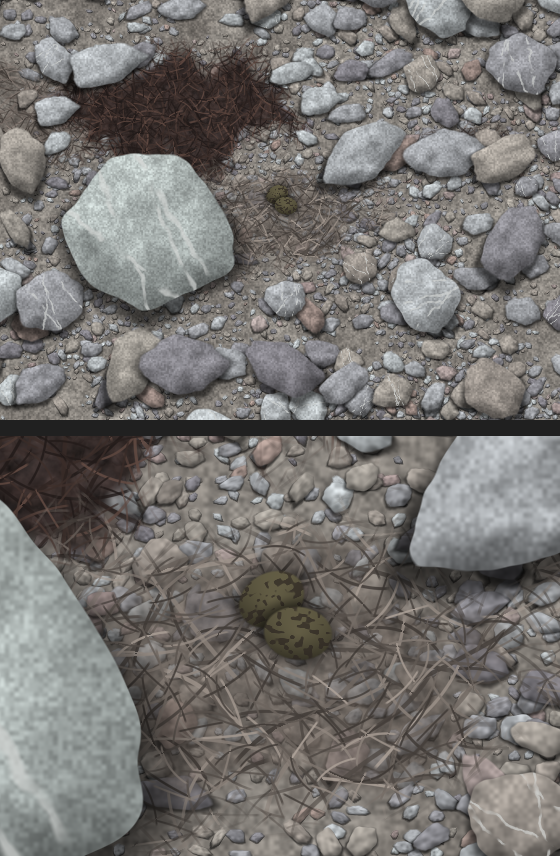
Top, the full canvas; bottom, a detail of the centre.
A Shadertoy shader for this texture:

```glsl
vec3 hash3(vec2 p) {
    vec3 q = fract(p.xyx * vec3(.1031, .1030, .0973));
    q += dot(q, q.yxz + 33.33);
    return fract((q.xxy + q.yzz) * q.zyx);
}

float noise(vec2 p) {
    vec2 i = floor(p), f = fract(p);
    f *= f * (3. - 2. * f);
    return mix(mix(hash3(i).x, hash3(i + vec2(1, 0)).x, f.x),
               mix(hash3(i + vec2(0, 1)).x, hash3(i + 1.).x, f.x), f.y);
}

float fbm(vec2 p) {
    float sum = 0., gain = .53;
    for (int i = 0; i < 4; i++) {
        sum += gain * noise(p);
        p = mat2(1.6, 1.2, -1.2, 1.6) * p + 7.3;
        gain *= .5;
    }
    return sum;
}

mat2 turn(float a) { return mat2(cos(a), -sin(a), sin(a), cos(a)); }

float within(vec2 p, vec2 centre, vec2 radii) { return length((p - centre) / radii); }

vec3 rockColour(float seed) {
    vec3 pick = hash3(vec2(seed, 5.));
    vec3 c = mix(vec3(.43, .42, .45), vec3(.69, .72, .73), pick.x);
    c = mix(c, vec3(.56, .52, .47), .75 * step(.66, pick.y));
    return mix(c, vec3(.57, .46, .43), .6 * step(.92, pick.z));
}

// Faceted stone with contact shadow, lit from above
void stone(inout vec3 col, vec2 p, vec2 centre, vec2 size, float angle, float seed, vec3 base, float veins) {
    mat2 spin = turn(angle);
    vec2 q = spin * (p - centre) / size;
    if (length(q) > 1.9) return;
    float sum = 0.;
    vec2 slope = vec2(0);
    for (int i = 0; i < 7; i++) {
        vec3 h = hash3(vec2(float(i) + 3., seed));
        float a = (float(i) + .6 * h.x) * .8976;
        vec2 n = vec2(cos(a), sin(a));
        float w = exp(15. * dot(q, n) / (.75 + .32 * h.y));
        sum += w;
        slope += w * n;
    }
    float edge = log(sum) / 15. + .08 * (noise(q * 5. + seed) - .5);
    float below = (p.y - centre.y) / size.y;
    col *= mix(.33, 1., smoothstep(.94, 1.22, edge + .13 * below));

    vec2 tilt = (slope / sum) * spin * smoothstep(.3, 1.1, edge);
    float grain = fbm(p * 45. + seed);
    tilt += .7 * (vec2(noise(q * 3. + seed), noise(q * 3. - seed)) - .5);
    float light = dot(normalize(vec3(tilt, .9)), normalize(vec3(-.25, .6, .85)));
    vec3 face = base * (.38 + .68 * max(light, 0.)) * (.79 + .42 * grain);
    face *= .84 + .32 * noise(p * 260.);

    // Pale mineral veins
    for (int i = 0; i < 4; i++) {
        vec3 h = hash3(vec2(seed, float(i) + 20.));
        vec2 v = turn(.9 * (h.x - .5)) * q;
        float line = abs(v.x - 1.3 * (h.y - .5) + .22 * (fbm(q * 3. + seed) - .5));
        float streak = smoothstep(.04, .01, line) * smoothstep(.25, .6, noise(q * 6. + h.z * 30.));
        face = mix(face, vec3(.76, .77, .76), .65 * veins * streak);
    }
    float soft = 1. / (iResolution.y * min(size.x, size.y));
    col = mix(col, face, smoothstep(1. + soft, 1. - soft, edge));
}

// Jittered grid of stones, sparse around the brush, nest and boulder
void scatter(inout vec3 col, vec2 p, float freq, int layer) {
    vec2 cell = floor(p * freq);
    for (int j = 1; j >= -1; j--)
    for (int i = -1; i <= 1; i++) {
        vec2 id = cell + vec2(i, j);
        vec3 h = hash3(id + 41. * float(layer) + 11.);
        vec3 g = hash3(id + 17. * float(layer) + 90.);
        vec2 centre = (id + .25 + .5 * h.xy) / freq;
        float keep = 1.3 * noise(centre * 6. + 4.) - .12;
        if (layer > 2) {
            keep = .5 + .75 * abs(centre.y - .5) + .12 * centre.x;
            float room = min(within(centre, vec2(.44, .71), vec2(.28, .17)),
                             within(centre, vec2(.68, .5), vec2(.24, .16)));
            room = min(room, within(centre, vec2(.356, .436), vec2(.25)));
            if (room < 1.) continue;
        }
        if (h.z > keep) continue;
        float wide = mix(.24, .58, g.x) / freq;
        float seed = floor(g.z * 900.);
        stone(col, p, centre, wide * vec2(1., mix(.5, .9, g.y)), 2.2 * (g.z - .5),
              seed, rockColour(seed), step(.72, g.y) * step(2.5, float(layer)));
    }
}

// Crossing bent twigs: x is coverage, y is tone
vec2 twigs(vec2 p, float freq, float spread, float seed) {
    vec2 cell = floor(p * freq), result = vec2(0);
    for (int j = -1; j <= 1; j++)
    for (int i = -1; i <= 1; i++) {
        vec2 id = cell + vec2(i, j);
        vec3 h = hash3(id + seed);
        vec2 d = turn(spread * (h.z - .5)) * (p * freq - id - .25 - .5 * h.xy);
        d.y += (h.x - .5) * .6 * d.x * d.x;
        float soft = freq / iResolution.y;
        float body = smoothstep(.03 + soft, .03 - .5 * soft, abs(d.y)) * smoothstep(.95, .8, abs(d.x));
        if (body > result.x) result = vec2(body, h.y);
    }
    return result;
}

// Ragged patch of dry growth
void growth(inout vec3 col, vec2 p, vec2 centre, vec2 radii, vec3 dark, vec3 pale, float spread, float cover) {
    float reach = within(p, centre, radii) + 1.5 * (fbm(p * 12.) - .5);
    if (reach > 1.35) return;
    float clumps = fbm(p * 95.);
    col = mix(col, dark * (.2 + 1.6 * clumps), smoothstep(1.15, .7, reach) * cover);
    for (int i = 0; i < 4; i++) {
        vec2 t = twigs(p + .013 * float(i), 19. + 10. * float(i), spread, 31. * float(i) + 8.);
        col = mix(col, mix(dark * .6, pale, t.y * t.y), t.x * smoothstep(1.35, .85, reach) * .85);
    }
}

void egg(inout vec3 col, vec2 p, vec2 centre, float angle) {
    vec2 q = turn(angle) * (p - centre) / vec2(.027, .021);
    float r = length(q);
    col *= mix(.4, 1., smoothstep(.8, 1.5, r));
    vec3 shell = vec3(.27, .25, .17) * (.75 + .27 * (p.y - centre.y) / .021 + .3 * (1. - r));
    shell = mix(shell, vec3(.1, .08, .07), .7 * smoothstep(.55, .7, noise(q * 7. + angle * 9.)));
    col = mix(col, shell, smoothstep(1.05, .95, r));
}

void mainImage(out vec4 fragColor, in vec2 fragCoord) {
    vec2 p = fragCoord / iResolution.y;

    // Sandy soil with fine grit
    vec3 col = mix(vec3(.32, .30, .28), vec3(.54, .52, .49), fbm(p * 9.));
    col *= .5 + .55 * fbm(p * 70.) + .42 * noise(p * 250.);

    // Gravel and cobbles
    scatter(col, p, 64., 0);
    scatter(col, p, 36., 1);
    scatter(col, p, 20., 2);

    // Brush and nest
    growth(col, p, vec2(.13, .74), vec2(.17, .1), vec3(.24, .21, .19), vec3(.48, .43, .4), 2.5, .5);
    growth(col, p, vec2(.44, .72), vec2(.23, .13), vec3(.11, .08, .075), vec3(.3, .21, .18), 6., .95);
    growth(col, p, vec2(1.1, .63), vec2(.12, .06), vec3(.17, .14, .13), vec3(.4, .35, .32), 2.5, .7);
    growth(col, p, vec2(.68, .49), vec2(.18, .11), vec3(.25, .22, .2), vec3(.6, .55, .51), 2.6, .6);

    // Large rocks and the boulder
    scatter(col, p, 10., 3);
    scatter(col, p, 5.4, 4);
    stone(col, p, vec2(.356, .436), vec2(.195, .2), .5, 12., vec3(.63, .67, .66), 1.);

    egg(col, p, vec2(.66, .537), .5);
    egg(col, p, vec2(.681, .51), -.1);

    // Overcast exposure
    fragColor = vec4(clamp(1.03 * pow(max(col, 0.), vec3(.78)), 0., 1.), 1.);
}
```
